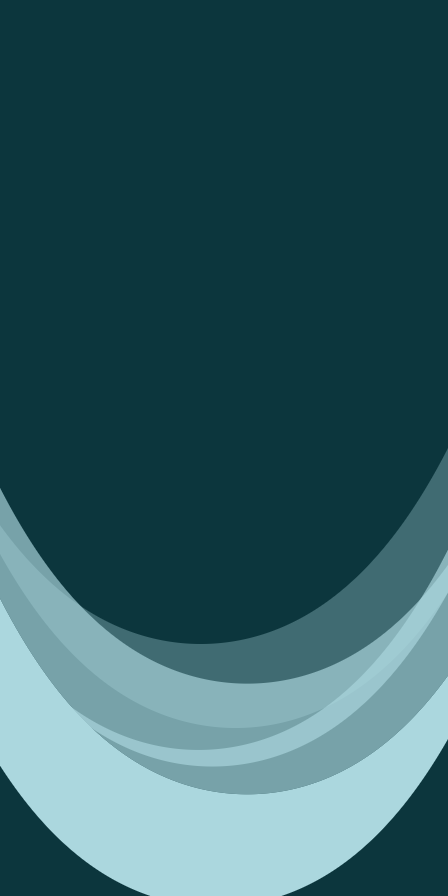
A Shadertoy shader for this background:

```glsl
// Overlapping translucent pale-teal crescents sagging across a deep teal ground.
#define GROUND vec3(0.047, 0.212, 0.239)
#define PALE vec3(0.671, 0.843, 0.871)
#define CURVE 1.1
#define FAINT 0.33
#define STRONG 0.67

// Coverage of the area below a bowl-shaped curve whose lowest point is given
float below(vec2 p, vec2 lowest) {
    float x = p.x - lowest.x;
    float height = lowest.y + CURVE * x * x * (1.0 + x * x);
    float slope = CURVE * x * (2.0 + 4.0 * x * x);
    float dist = (height - p.y) / sqrt(1.0 + slope * slope);
    return clamp(dist * iResolution.x + 0.5, 0.0, 1.0);
}

// Coverage of the crescent between an upper and a lower bowl
float band(vec2 p, vec2 upper, vec2 lower) {
    return below(p, upper) * (1.0 - below(p, lower));
}

void mainImage(out vec4 fragColor, in vec2 fragCoord) {
    // One unit is the canvas width
    vec2 p = fragCoord / iResolution.x;
    vec3 color = GROUND;

    // Translucent crescents, back to front
    color = mix(color, PALE, FAINT * band(p, vec2(0.448, 0.5625), vec2(0.526, 0.375)));
    color = mix(color, PALE, STRONG * band(p, vec2(0.552, 0.474), vec2(0.552, 0.227)));
    color = mix(color, PALE, STRONG * band(p, vec2(0.443, 0.326), vec2(0.474, 0.289)));

    // Solid front crescent
    color = mix(color, PALE, band(p, vec2(0.552, 0.227), vec2(0.482, -0.024)));

    fragColor = vec4(color, 1.0);
}
```
